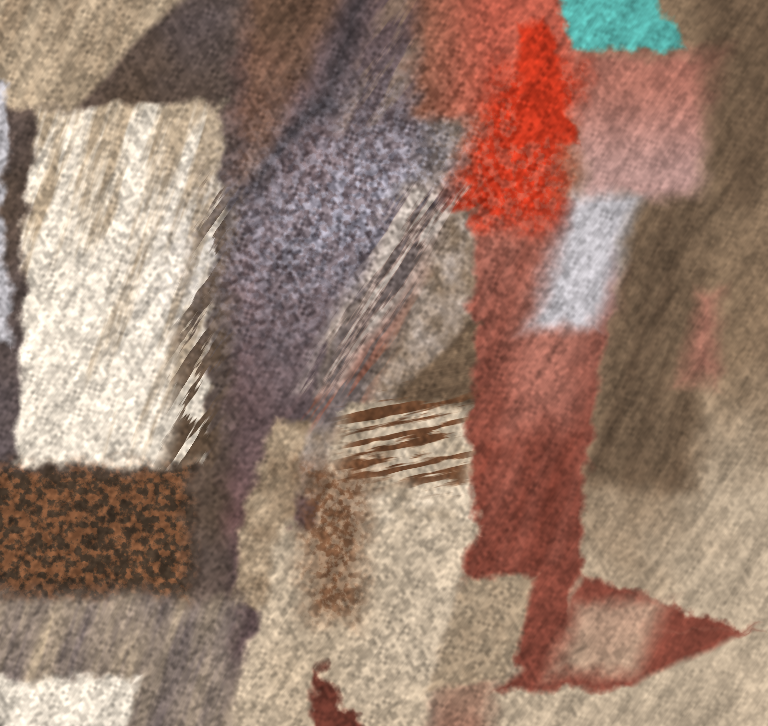
Write a WebGL 2 fragment shader that draws this texture.

```glsl
#version 300 es
precision highp float;
uniform vec2 u_resolution;
out vec4 fragColor;

#define CREAM vec3(.93, .88, .81)
#define TAN vec3(.71, .63, .53)
#define KHAKI vec3(.53, .44, .35)
#define UMBER vec3(.35, .28, .22)
#define SLATE vec3(.37, .33, .34)
#define STEEL vec3(.65, .65, .71)
#define RUST vec3(.42, .28, .19)
#define BRICK vec3(.5, .27, .22)
#define ROSE vec3(.69, .45, .39)
#define SCARLET vec3(.76, .22, .13)
#define CRISP .007
#define SOFT .02

const float TOP = 1.1, LOW = -.1;  // just off the canvas
vec2 brush;  // position with ragged edges
vec3 paint;  // colour built up so far

float hash(vec2 p) { return fract(sin(dot(p, vec2(127.1, 311.7))) * 43758.5453); }

float noise(vec2 p) {
  vec2 i = floor(p), f = fract(p), e = vec2(1, 0);
  f *= f * (3. - 2. * f);
  return mix(mix(hash(i), hash(i + e), f.x), mix(hash(i + e.yx), hash(i + e.xx), f.x), f.y);
}

float fbm(vec2 p) {
  float sum = 0., amp = .53;
  for (int i = 0; i < 4; i++) {
    sum += amp * noise(p);
    p = mat2(1.6, 1.2, -1.2, 1.6) * p;
    amp *= .5;
  }
  return sum;
}

// Noise drawn out along one direction, like bristle marks
float strokes(vec2 p, float angle, float fine) {
  vec2 d = vec2(cos(angle), sin(angle));
  return fbm(vec2(dot(p, d) * .12, dot(p, vec2(-d.y, d.x))) * fine);
}

// Trapezoid of paint; each end holds left, right and height
void glaze(vec3 colour, float cover, float soft, vec3 top, vec3 low) {
  float h = top.z - low.z;
  vec2 slope = (top.xy - low.xy) / h;
  vec2 edge = low.xy + slope * (brush.y - low.z);
  vec2 side = vec2(edge.x - brush.x, brush.x - edge.y) / sqrt(1. + slope * slope);
  float d = max(max(side.x, side.y), max(low.z - brush.y, brush.y - top.z));
  paint = mix(paint, colour, cover * (1. - smoothstep(-soft, soft, d)));
}

void fill(vec3 colour, float soft, vec3 top, vec3 low) { glaze(colour, 1., soft, top, low); }

void main() {
  vec2 uv = gl_FragCoord.xy / u_resolution;
  vec2 p = uv * vec2(u_resolution.x / u_resolution.y, 1.);
  float broad = fbm(p * 7.), fine = fbm(p * 45.);
  float diag = strokes(p, .98, 110.), steep = strokes(p, 1.25, 60.), level = strokes(p, .2, 130.);
  float dry = smoothstep(.4, .62, diag), speck = smoothstep(.35, .65, fbm(p * 130.));
  brush = uv + (vec2(broad, fbm(p * 9. + 7.)) - .5) * .03 + (fine - .5) * .025;
  vec3 lilac = mix(STEEL, CREAM, .35);

  // Ground
  vec3 right = mix(mix(TAN, CREAM, .15), KHAKI, smoothstep(.12, .55, uv.y + (broad - .5) * .5));
  paint = mix(mix(SLATE, UMBER, broad), right, smoothstep(.5, .65, uv.x));

  // Pale patches on the left
  fill(mix(KHAKI, TAN, .3 + steep), CRISP, vec3(LOW, .32, TOP), vec3(LOW, .1, .855));
  fill(lilac, CRISP, vec3(LOW, .01, .88), vec3(LOW, .01, .53));
  fill(KHAKI, SOFT, vec3(.31, .37, TOP), vec3(.31, .36, .94));
  float worn = smoothstep(.45, .8, steep + .6 * (uv.y - .66) + smoothstep(.2, .3, uv.x) * .15);
  fill(mix(CREAM, TAN, worn), CRISP, vec3(.05, .295, .855), vec3(.01, .265, .36));
  glaze(UMBER, smoothstep(.47, .55, diag), SOFT, vec3(.27, .33, .76), vec3(.215, .28, .36));

  // Dark violet middle with a cool sheen
  fill(mix(SLATE, BRICK, broad * .4), SOFT, vec3(.31, .56, TOP), vec3(.3, .48, .1));
  fill(mix(UMBER, ROSE, broad * .55), SOFT, vec3(.32, .48, TOP), vec3(.31, .34, .76));
  fill(SLATE * .65, SOFT, vec3(.48, .5, TOP), vec3(.41, .43, .84));
  fill(SLATE * .65, SOFT, vec3(.41, .44, .86), vec3(.31, .33, .74));
  glaze(KHAKI, dry * .6, SOFT, vec3(.53, .62, TOP), vec3(.44, .5, .82));
  vec2 g = (uv - vec2(.45, .71)) * mat2(.8, .6, -.6, .8) * vec2(5, 8);
  float glow = exp(-dot(g, g));
  paint = mix(paint, STEEL, glow * (.4 + .4 * speck));

  // Warm shapes at the top
  vec3 coral = mix(mix(KHAKI, BRICK, .5), mix(ROSE, SCARLET, .4), smoothstep(.52, .66, uv.x));
  fill(coral, SOFT, vec3(.55, .74, TOP), vec3(.53, .77, .84));
  fill(mix(ROSE, lilac, smoothstep(.9, .75, uv.y) * .4), SOFT, vec3(.75, .95, .93), vec3(.76, .9, .72));
  fill(vec3(.35, .69, .66), CRISP, vec3(.71, .83, TOP), vec3(.75, .89, .935));

  // Olive shadow and the right edge
  fill(mix(UMBER * .9, KHAKI, steep), SOFT, vec3(.81, .93, .73), vec3(.76, .9, .33));
  glaze(UMBER, .6, SOFT, vec3(.9, TOP, TOP), vec3(.93, .98, .72));
  glaze(ROSE, .75, SOFT, vec3(.915, .94, .6), vec3(.89, .93, .48));

  // Long red column
  vec3 column = mix(BRICK, ROSE, smoothstep(.35, .65, uv.y) * .5 + (steep - .5) * .6);
  fill(column, CRISP, vec3(.58, .8, .72), vec3(.61, .755, .2));
  fill(BRICK, CRISP, vec3(.63, .755, .22), vec3(.67, .73, .08));
  glaze(ROSE, .8, SOFT * 2., vec3(.68, .78, .6), vec3(.66, .74, .42));
  fill(mix(SCARLET, ROSE, speck * .4), SOFT * 1.5, vec3(.65, .76, .91), vec3(.57, .73, .69));
  fill(SCARLET, CRISP, vec3(.68, .71, .97), vec3(.68, .76, .8));
  fill(lilac, SOFT, vec3(.75, .83, .73), vec3(.685, .77, .55));

  // Slanting grey planes and streaks
  vec3 ash = mix(KHAKI, lilac, fine * .6);
  fill(ash, CRISP, vec3(.53, .615, .71), vec3(.43, .605, .54));
  fill(ash, CRISP, vec3(.43, .605, .55), vec3(.36, .42, .31));
  glaze(mix(SLATE, BRICK, dry), .7, SOFT, vec3(.53, .58, .73), vec3(.38, .46, .42));
  glaze(mix(TAN, STEEL, .4), dry, SOFT, vec3(.52, .61, .74), vec3(.39, .44, .47));
  fill(mix(KHAKI, TAN, fine), CRISP, vec3(.355, .4, .42), vec3(.3, .36, .17));

  // Gold panel with rust
  fill(mix(UMBER, KHAKI, level), CRISP, vec3(.6, .615, .55), vec3(.49, .61, .42));
  fill(mix(TAN, CREAM, fine * .6), CRISP, vec3(.44, .61, .44), vec3(.41, .625, .27));
  fill(mix(TAN, CREAM, broad * .4), CRISP, vec3(.37, .625, .28), vec3(.26, .53, LOW));
  glaze(RUST, smoothstep(.46, .62, level), SOFT, vec3(.44, .61, .46), vec3(.45, .61, .33));
  glaze(RUST, .5 + .4 * speck, SOFT * 1.5, vec3(.39, .49, .36), vec3(.4, .46, .15));

  // Floor on the left
  fill(mix(SLATE, TAN, steep * 1.2), SOFT, vec3(LOW, .31, .18), vec3(LOW, .29, LOW));
  fill(mix(UMBER * .75, RUST * 1.15, speck), SOFT, vec3(LOW, .25, .36), vec3(LOW, .25, .18));
  fill(CREAM, CRISP, vec3(LOW, .18, .065), vec3(LOW, .13, LOW));
  fill(BRICK * .8, CRISP, vec3(.4, .41, .08), vec3(.4, .55, LOW));

  // Floor on the right
  glaze(mix(BRICK, TAN, broad), .8, SOFT, vec3(.58, .66, .1), vec3(.54, .6, LOW));
  fill(BRICK, CRISP, vec3(.76, .79, .2), vec3(.73, .97, .13));
  fill(BRICK, CRISP, vec3(.75, .97, .135), vec3(.65, .82, .05));
  fill(mix(TAN, ROSE, broad * .5), SOFT, vec3(.76, .87, .17), vec3(.72, .83, .07));
  fill(mix(TAN, KHAKI, fine * .6), CRISP, vec3(.61, .705, .21), vec3(.56, .66, .06));

  // Canvas weave, clearest left of centre
  float weave = noise(p * mat2(170, 90, -90, 170)) - .5;
  paint *= 1. + weave * mix(.36, .2, smoothstep(.55, .9, uv.x)) + (fine - .5) * .3 + (diag - .5) * .35;
  paint += glow * weave * .2;
  fragColor = vec4(clamp(paint, 0., 1.), 1.);
}
```
